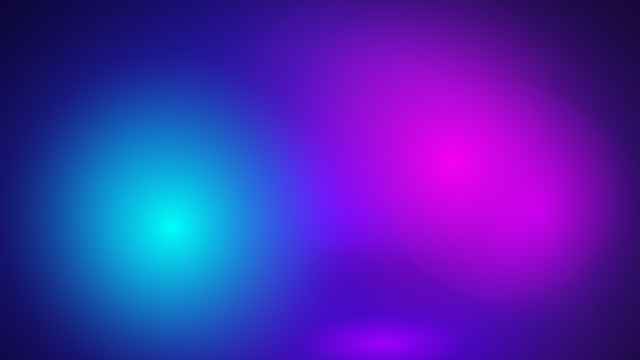
This background is drawn by a Shadertoy shader. Its source:

```glsl
// Cone-shaped falloff: 1 at the centre, 0 at the elliptical rim
float glow(vec2 p, vec2 centre, vec2 radii, float power) {
    return pow(max(1.0 - length((p - centre) / radii), 0.0), power);
}

// Rounded falloff without a peak at the centre
float haze(vec2 p, vec2 centre, vec2 radii) {
    vec2 q = (p - centre) / radii;
    return exp(-2.0 * dot(q, q));
}

// Filled ellipse with a soft rim
float disc(vec2 p, vec2 centre, vec2 radii, float softness) {
    float rim = (length((p - centre) / radii) - 1.0) * min(radii.x, radii.y);
    return 1.0 - smoothstep(-softness, softness, rim);
}

vec2 rotate(vec2 p, float angle) {
    float c = cos(angle), s = sin(angle);
    return vec2(c * p.x + s * p.y, c * p.y - s * p.x);
}

float vignette(vec2 uv, vec2 centre, vec2 stretch, float strength) {
    float d = length((uv - centre) * stretch);
    return 1.0 - strength * smoothstep(0.6, 1.4, d);
}

void mainImage(out vec4 fragColor, in vec2 fragCoord) {
    vec2 uv = fragCoord / iResolution.xy;
    vec2 p = fragCoord / iResolution.y;

    const vec3 indigo = vec3(0.13, 0.07, 0.60);
    const vec3 purple = vec3(0.26, 0.08, 0.60);
    const vec3 electric = vec3(0.36, 0.06, 1.00);
    const vec3 orchid = vec3(0.50, 0.08, 0.78);
    const vec3 magenta = vec3(0.96, 0.00, 0.95);
    const vec3 violet = vec3(0.75, 0.00, 0.95);
    const vec3 azure = vec3(0.07, 0.38, 0.78);
    const vec3 cyan = vec3(0.00, 1.00, 0.98);
    const vec3 dusk = vec3(0.22, 0.03, 0.62);
    const vec3 ultraviolet = vec3(0.32, 0.00, 0.84);

    // Base wash
    vec3 color = mix(indigo, purple, smoothstep(0.25, 0.75, uv.x));

    // Broad clouds of colour
    color = mix(color, electric, haze(p, vec2(0.93, 0.43), vec2(0.40, 0.46)));
    vec2 tilted = rotate(p - vec2(1.11, 0.72), -0.6);
    color = mix(color, orchid, 0.75 * haze(tilted, vec2(0.0), vec2(0.46, 0.32)));
    color = mix(color, dusk, 0.7 * haze(p, vec2(1.13, 0.23), vec2(0.42, 0.15)));
    color = mix(color, ultraviolet, 0.85 * haze(p, vec2(1.15, 0.03), vec2(0.50, 0.20)));

    // Faint overlapping discs
    color = mix(color, orchid, 0.05 * disc(p, vec2(1.11, 0.745), vec2(0.41, 0.33), 0.004));
    color = mix(color, orchid, 0.16 * disc(p, vec2(1.394, 0.468), vec2(0.318, 0.30), 0.004));
    color = mix(color, orchid, 0.06 * disc(p, vec2(1.588, -0.02), vec2(0.085, 0.25), 0.003));

    // Bright cores
    color = mix(color, violet, glow(p, vec2(1.493, 0.417), vec2(0.34), 1.3));
    color = mix(color, magenta, glow(p, vec2(1.257, 0.549), vec2(0.52), 1.5));
    color = mix(color, azure, 0.6 * haze(p, vec2(0.36, 0.45), vec2(0.42)));
    color = mix(color, cyan, glow(p, vec2(0.479, 0.370), vec2(0.50), 1.5));
    color = mix(color, vec3(0.62, 0.0, 1.0), glow(p, vec2(1.065, 0.046), vec2(0.24, 0.085), 1.2));

    color *= vignette(uv, vec2(0.5, 0.42), vec2(2.0, 1.5), 0.65);
    fragColor = vec4(color, 1.0);
}
```
